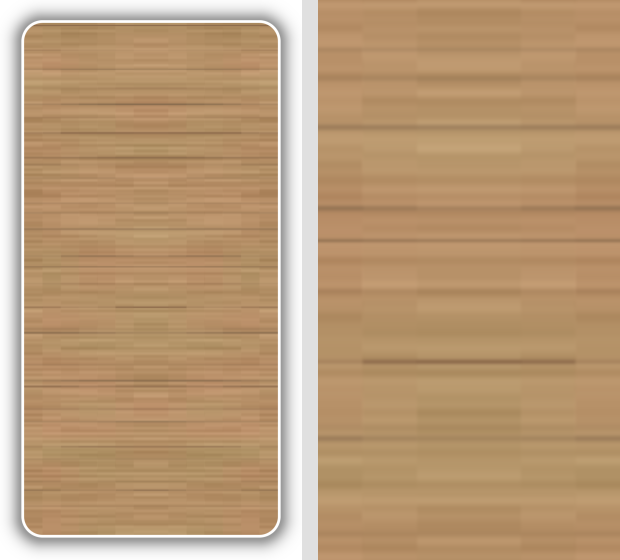
Left: the whole. Right: its middle third, enlarged.
Give the GLSL for this texture, as a WebGL 2 fragment shader.

```glsl
#version 300 es
precision highp float;
// A rounded wooden panel with a thin white rim and a soft grey shadow on white.
// The grain is stretched value noise, mirrored about the vertical axis and
// stepped in narrow columns, with scattered dark lines laid over it.

uniform vec2 u_resolution;
out vec4 fragColor;

float hash(vec2 p) {
    return fract(sin(dot(p, vec2(127.1, 311.7))) * 43758.5453);
}

float noise(vec2 p) {
    vec2 i = floor(p), f = fract(p);
    f = f * f * (3.0 - 2.0 * f);
    return mix(mix(hash(i), hash(i + vec2(1, 0)), f.x),
               mix(hash(i + vec2(0, 1)), hash(i + vec2(1, 1)), f.x), f.y);
}

float roundedBox(vec2 p, vec2 halfSize, float radius) {
    vec2 q = abs(p) - halfSize + radius;
    return length(max(q, 0.0)) + min(max(q.x, q.y), 0.0) - radius;
}

vec3 wood(vec2 p) {
    // mirrored columns with narrow transitions
    float u = abs(p.x) / 0.0326;
    float column = floor(u) + smoothstep(0.88, 1.0, fract(u));

    // fine, medium and broad streaks
    float shade = 0.075 * (noise(vec2(column * 0.3, p.y * 210.0 + 400.0)) - 0.5)
                + 0.045 * (noise(vec2(column * 0.8 + 31.0, p.y * 120.0 + 300.0)) - 0.5)
                + 0.045 * (noise(vec2(column * 0.15 + 57.0, p.y * 38.0 + 90.0)) - 0.5);
    vec3 color = vec3(0.712, 0.567, 0.405) + shade;

    // drift between olive and reddish tan
    float warmth = noise(vec2(column * 0.4 + 11.0, p.y * 26.0 + 70.0)) - 0.5;
    color += warmth * vec3(0.035, -0.022, 0.005);

    // dark grain lines, some broken along their length
    for (int i = 0; i < 30; i++) {
        float id = float(i);
        float y = ((id + hash(vec2(id, 3.0))) / 30.0 - 0.5) * 0.92;
        float width = mix(0.0013, 0.0024, hash(vec2(id, 7.0)));
        float strength = mix(0.15, 0.85, pow(hash(vec2(id, 11.0)), 1.5));
        float run = smoothstep(0.2, 0.65, noise(vec2(column * 0.35 + id * 9.0, 5.5)));
        float line = exp(-pow((p.y - y) / width, 2.0));
        vec3 dark = mix(vec3(0.55, 0.40, 0.28), vec3(0.50, 0.41, 0.30), hash(vec2(id, 17.0)));
        color = mix(color, dark, line * strength * mix(0.3, 1.0, run));
    }
    return color;
}

void main() {
    float pixel = 1.0 / u_resolution.y;
    vec2 p = (gl_FragCoord.xy - u_resolution * vec2(0.5, 0.502)) * pixel;
    vec2 halfSize = vec2(0.2315, 0.462);
    float edge = roundedBox(p, halfSize, 0.038);

    // shadow, slightly lowered
    float away = max(roundedBox(p + vec2(0.0, 0.0015), halfSize, 0.038), 0.0);
    vec3 color = vec3(1.0 - 0.40 * exp(-pow(away / 0.0172, 1.6)));

    // white rim, then the wooden face
    color = mix(color, vec3(1.0), smoothstep(0.7, -0.7, edge / pixel));
    color = mix(color, wood(p), smoothstep(0.7, -0.7, (edge + 0.0049) / pixel));
    fragColor = vec4(color, 1.0);
}
```
